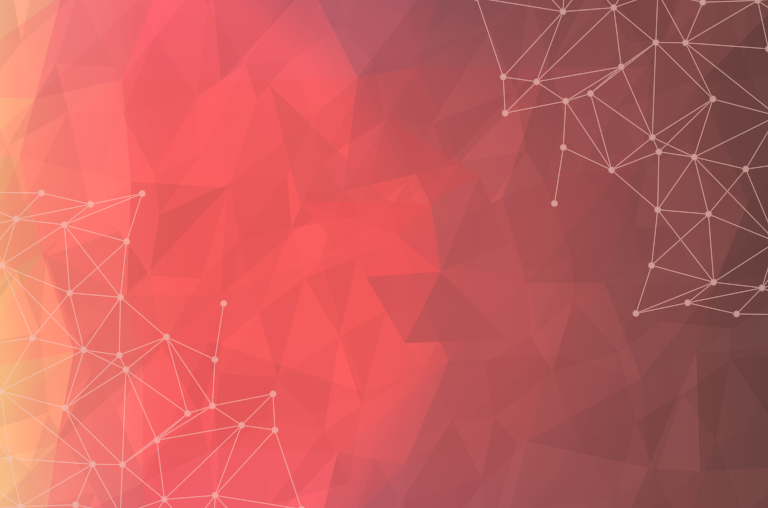
Write a WebGL 1 fragment shader that draws this background.

```glsl
precision highp float;
uniform vec2 u_resolution;

vec2 hash2(vec2 p) {
  vec2 q = vec2(dot(p, vec2(127.1, 311.7)), dot(p, vec2(269.5, 183.3)));
  return fract(sin(q) * 43758.55);
}

// Horizontal colour ramp, bent so the red forms a wedge pointing right
vec3 backdrop(vec2 uv) {
  float d = uv.y - 0.46;
  float bend = mix(0.6, 0.8, step(0.0, d)) * d * d;
  float t = uv.x + bend * smoothstep(0.1, 0.35, uv.x) * (1.0 - smoothstep(0.6, 0.95, uv.x));
  t -= 0.035 * (1.0 - smoothstep(0.25, 0.55, uv.y)) * (1.0 - smoothstep(0.1, 0.3, uv.x));
  vec3 col = mix(vec3(0.97, 0.73, 0.49), vec3(0.97, 0.57, 0.45), smoothstep(-0.04, 0.025, t));
  col = mix(col, vec3(0.96, 0.45, 0.42), smoothstep(0.0, 0.11, t));
  col = mix(col, vec3(0.94, 0.35, 0.35), smoothstep(0.09, 0.26, t));
  col = mix(col, vec3(0.73, 0.33, 0.34), smoothstep(0.51, 0.63, t));
  col = mix(col, vec3(0.53, 0.29, 0.29), smoothstep(0.64, 0.89, t));
  col = mix(col, vec3(0.41, 0.26, 0.25), smoothstep(0.86, 1.04, t));
  col.gb += vec2(0.05, 0.13) * d * d * 2.0 * (1.0 - smoothstep(0.4, 0.8, uv.x));
  return col;
}

// Signed distance to the left side of the line a-b
float side(vec2 p, vec2 a, vec2 b) {
  vec2 e = normalize(b - a);
  return e.x * (p.y - a.y) - e.y * (p.x - a.x);
}

// Smooth coverage of a counter-clockwise triangle
float triangle(vec2 p, vec2 a, vec2 b, vec2 c, float px) {
  float d = min(side(p, a, b), min(side(p, b, c), side(p, c, a)));
  return smoothstep(-0.6 * px, 0.6 * px, d);
}

vec2 gridPoint(vec2 cell, float jitter, float seed) {
  return cell + 0.5 + jitter * (hash2(cell + seed) - 0.5);
}

// Irregular triangle mesh: xy is the facet centre, z its random shade
vec3 mesh(vec2 p, float scale, float seed, float px) {
  vec2 q = p * scale;
  vec4 sum = vec4(q, 0.5, 1.0) * 0.001;
  for (int j = -1; j <= 0; j++) {
    for (int i = -1; i <= 0; i++) {
      vec2 cell = floor(q) + 0.5 + vec2(float(i), float(j));
      vec2 a = gridPoint(cell, 0.65, seed) - 0.5;
      vec2 b = gridPoint(cell + vec2(1.0, 0.0), 0.65, seed) - 0.5;
      vec2 c = gridPoint(cell + 1.0, 0.65, seed) - 0.5;
      vec2 d = gridPoint(cell + vec2(0.0, 1.0), 0.65, seed) - 0.5;
      vec2 shade = hash2(cell + seed + 37.0);
      sum += vec4((a + b + c) / 3.0, shade.x, 1.0) * triangle(q, a, b, c, px * scale);
      sum += vec4((a + c + d) / 3.0, shade.y, 1.0) * triangle(q, a, c, d, px * scale);
    }
  }
  return sum.xyz / sum.w / vec3(scale, scale, 1.0);
}

// Corner area in which the network may place nodes
float inCluster(vec2 p) {
  float upper = step(1.35, p.x + 0.5 * p.y) * step(0.59, p.y);
  float lower = step(1.23, p.x) * step(0.32, p.y);
  float spur = step(0.8, p.x) * step(0.98, p.y);
  return max(upper, max(lower, spur));
}

float edge(vec2 p, vec2 a, vec2 b, float width, float px) {
  vec2 e = b - a;
  float d = length(p - a - e * clamp(dot(p - a, e) / dot(e, e), 0.0, 1.0));
  float line = 1.0 - smoothstep(width - 0.5 * px, width + 0.5 * px, d);
  return line * inCluster(a) * inCluster(b);
}

// Linked nodes on a jittered grid: x is the lines, y the dots
vec2 network(vec2 p, float px) {
  const float spacing = 0.103;
  float width = 0.0013;
  vec2 ink = vec2(0.0);
  vec2 base = floor(p / spacing);
  for (int j = -1; j <= 1; j++) {
    for (int i = -1; i <= 1; i++) {
      vec2 cell = base + vec2(float(i), float(j));
      vec2 a = spacing * gridPoint(cell, 0.85, 5.0);
      vec2 b = spacing * gridPoint(cell + vec2(1.0, 0.0), 0.85, 5.0);
      vec2 c = spacing * gridPoint(cell + 1.0, 0.85, 5.0);
      vec2 d = spacing * gridPoint(cell + vec2(0.0, 1.0), 0.85, 5.0);
      vec2 pick = hash2(cell + 71.0);
      float lines = max(edge(p, a, b, width, px), edge(p, a, d, width, px));
      lines = max(lines, edge(p, a, c, width, px) * step(0.45, pick.x));
      lines = max(lines, edge(p, b, d, width, px) * step(pick.x, 0.55));
      float node = 1.0 - smoothstep(0.0065 - px, 0.0065 + px, length(p - a));
      ink = max(ink, vec2(lines, node * inCluster(a)));
    }
  }
  return ink;
}

void main() {
  float px = 1.0 / u_resolution.y;
  float aspect = u_resolution.x * px;
  vec2 size = vec2(aspect, 1.0);
  vec2 p = gl_FragCoord.xy * px;

  // Overlapping facets, large and small
  vec3 large = mesh(p, 5.3, 11.0, px);
  vec3 small = mesh(p + 0.4 * vec2(p.y, -p.x), 8.0, 23.0, px);
  vec3 col = mix(backdrop(p / size), backdrop(large.xy / size), 0.4);
  col *= 0.925 + 0.08 * large.z + 0.07 * small.z;

  // Large facets around the tip of the red wedge
  vec2 tip = vec2(0.868, 0.465);
  vec2 inner = vec2(0.720, 0.455);
  vec2 crest = vec2(0.780, 0.539);
  vec2 shoulder = vec2(0.848, 0.598);
  vec2 ridge = vec2(0.766, 0.604);
  vec2 notch = vec2(0.589, 0.602);
  vec2 foot = vec2(0.797, 0.325);
  vec2 spike = vec2(0.943, 0.654);
  vec2 outer = vec2(1.0, 0.52);
  vec3 bright = vec3(0.94, 0.34, 0.35);
  vec3 dusky = vec3(0.83, 0.33, 0.34);
  vec3 mauve = vec3(0.71, 0.32, 0.33);
  col = mix(col, mauve, 0.75 * triangle(p, foot, vec2(1.0, 0.33), tip, px));
  col = mix(col, mauve, 0.75 * triangle(p, tip, outer, spike, px));
  col = mix(col, mauve * 1.06, 0.8 * triangle(p, shoulder, tip, spike, px));
  col = mix(col, bright, 0.8 * triangle(p, inner, tip, crest, px));
  col = mix(col, dusky, 0.8 * triangle(p, inner, foot, tip, px));
  col = mix(col, mix(dusky, bright, 0.4), 0.85 * triangle(p, crest, tip, shoulder, px));
  col = mix(col, bright * 0.96, 0.7 * triangle(p, crest, shoulder, ridge, px));
  col = mix(col, bright * 0.98, 0.7 * triangle(p, notch, crest, ridge, px));
  col = mix(col, bright, 0.7 * triangle(p, notch, inner, crest, px));
  col = mix(col, dusky * 1.04, 0.6 * triangle(p, notch, ridge, vec2(0.531, 0.833), px));
  col = mix(col, dusky * 0.95, 0.6 * triangle(p, shoulder, spike, ridge + vec2(0.0, 0.16), px));

  // The same network in opposite corners, turned by half a circle
  vec2 ink = max(network(p, px), network(vec2(aspect + 0.02, 1.002) - p, px));
  col = mix(col, vec3(0.95, 0.78, 0.74), max(0.5 * ink.x, 0.65 * ink.y));
  gl_FragColor = vec4(col, 1.0);
}
```
